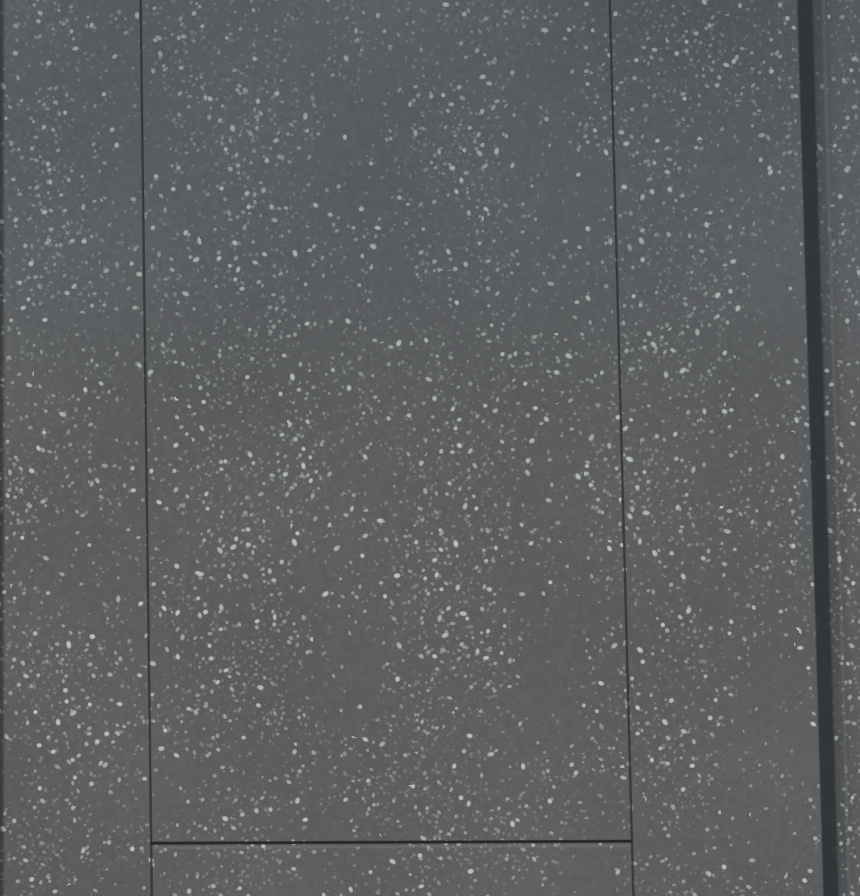
A Shadertoy shader for this texture:

```glsl
// Dark grey speckled board with two leaning seams, a short cross joint
// and a deep gap on the right. Seams are line distances; the flecks are
// jittered ellipses on rotated hash grids, thinned by bands and noise.

const float ASPECT = 0.961;
const vec3 BASE_TOP = vec3(0.355, 0.366, 0.376);
const vec3 BASE_LOW = vec3(0.365, 0.369, 0.371);
const vec3 SEAM_COLOR = vec3(0.17, 0.18, 0.185);
const vec3 GAP_COLOR = vec3(0.185, 0.205, 0.22);
const vec3 FLECK_COLOR = vec3(0.76, 0.78, 0.77);
const vec2 LEFT_SEAM = vec2(0.1765, 0.1635);   // x at bottom, x at top
const vec2 RIGHT_SEAM = vec2(0.7365, 0.7090);
const vec2 GAP_LEFT = vec2(0.9575, 0.9270);
const vec2 GAP_RIGHT = vec2(0.9755, 0.9450);
const float JOINT_Y = 0.0600;
const float BAND_PERIOD = 0.245;
const float TAU = 6.2831853;

// Integer hash giving three values from 0 to 1
vec3 hash3(ivec2 cell, int seed) {
    uvec3 v = uvec3(uint(cell.x + 4096), uint(cell.y + 4096), uint(seed));
    v = v * 1664525u + 1013904223u;
    v.x += v.y * v.z; v.y += v.z * v.x; v.z += v.x * v.y;
    v ^= v >> 16u;
    v.x += v.y * v.z; v.y += v.z * v.x; v.z += v.x * v.y;
    return vec3(v >> 8u) / 16777216.0;
}

float valueNoise(vec2 p, int seed) {
    ivec2 i = ivec2(floor(p));
    vec2 f = fract(p);
    f = f * f * (3.0 - 2.0 * f);
    float low = mix(hash3(i, seed).x, hash3(i + ivec2(1, 0), seed).x, f.x);
    float high = mix(hash3(i + ivec2(0, 1), seed).x, hash3(i + ivec2(1, 1), seed).x, f.x);
    return mix(low, high, f.y);
}

mat2 rotation(float angle) {
    float c = cos(angle), s = sin(angle);
    return mat2(c, s, -s, c);
}

// Share of grid cells that carry a fleck
float fleckDensity(vec2 uv, vec2 p) {
    float bands = 0.5 + 0.5 * cos(TAU * (uv.x - 0.04) / BAND_PERIOD);
    float clumps = valueNoise(p * 15.0, 11) * 0.6 + valueNoise(p * 34.0, 12) * 0.4;
    return clamp(0.08 + 0.24 * bands + 0.75 * (clumps - 0.3), 0.04, 0.8);
}

// One layer of small ellipses, each kept inside its own cell
float fleckLayer(vec2 p, float cells, float radius, float density, int seed) {
    vec2 g = rotation(0.45 + float(seed) * 0.83) * p * cells;
    ivec2 cell = ivec2(floor(g));
    vec3 place = hash3(cell, seed);
    vec3 form = hash3(cell, seed + 40);
    vec2 d = fract(g) - mix(vec2(0.24), vec2(0.76), place.xy);
    d = rotation(form.x * TAU) * d;
    d.x *= mix(0.6, 1.0, form.y);
    float r = radius * mix(0.65, 1.2, form.z);
    float soft = max(0.45 * r, 0.5 * cells / iResolution.y);
    float shape = 1.0 - smoothstep(r - soft, r + soft, length(d));
    float strength = mix(0.25, 1.0, form.z * form.z);
    return shape * strength * step(place.z, density);
}

// Soft line of a given half width
float line(float dist, float halfWidth) {
    float soft = max(0.0009, 0.6 / iResolution.y);
    return 1.0 - smoothstep(halfWidth - soft, halfWidth + soft, abs(dist));
}

float edge(float dist, float soft) {
    return smoothstep(-soft, soft, dist);
}

void mainImage(out vec4 fragColor, in vec2 fragCoord) {
    vec2 uv = fragCoord / iResolution.xy;
    vec2 p = uv * vec2(ASPECT, 1.0);

    // Board tone with faint mottling and grain
    vec3 color = mix(BASE_LOW, BASE_TOP, smoothstep(0.1, 0.9, uv.y));
    color += 0.022 * (valueNoise(p * 7.0, 3) - 0.5);
    color += 0.022 * (valueNoise(p * 190.0, 4) - 0.5);
    color -= 0.02 * smoothstep(0.75, 1.0, uv.y) * smoothstep(0.4, 0.75, uv.x);

    // Flecks: crisp below, dimmer towards the top
    float density = fleckDensity(uv, p);
    float flecks = fleckLayer(p, 62.0, 0.135, density * 0.9, 1);
    flecks = max(flecks, fleckLayer(p, 74.0, 0.140, density * 0.9, 2));
    flecks = max(flecks, 0.65 * fleckLayer(p, 98.0, 0.150, density, 3));
    flecks = max(flecks, 0.30 * fleckLayer(p, 125.0, 0.190, density * 1.2, 4));
    flecks *= mix(0.95, 0.66, smoothstep(0.35, 1.0, uv.y));
    color = mix(color, FLECK_COLOR, flecks);

    // Leaning seams and the joint between them
    float leftX = mix(LEFT_SEAM.x, LEFT_SEAM.y, uv.y);
    float rightX = mix(RIGHT_SEAM.x, RIGHT_SEAM.y, uv.y);
    float seams = max(line(uv.x - leftX, 0.0014), line(uv.x - rightX, 0.0014));
    color = mix(color, SEAM_COLOR, 0.75 * seams);
    float jointY = JOINT_Y + 0.004 * (uv.x - 0.45);
    float span = edge(uv.x - leftX, 0.001) * edge(rightX - uv.x, 0.001);
    color = mix(color, SEAM_COLOR * 0.8, 0.95 * span * line(uv.y - jointY, 0.0016));
    color += 0.04 * span * line(uv.y - jointY + 0.005, 0.0015);

    // Deep gap, its shaded lip and the dark left border
    float gapL = mix(GAP_LEFT.x, GAP_LEFT.y, uv.y);
    float gapR = mix(GAP_RIGHT.x, GAP_RIGHT.y, uv.y);
    float lip = edge(uv.x - gapR, 0.002) * (1.0 - smoothstep(0.0, 0.03, uv.x - gapR));
    color *= 1.0 - 0.16 * lip;
    color += 0.035 * line(uv.x - gapR - 0.012, 0.002);
    float gap = edge(uv.x - gapL, 0.0018) * edge(gapR - uv.x, 0.0025);
    color = mix(color, GAP_COLOR, 0.95 * gap);
    color *= 1.0 - 0.35 * (1.0 - smoothstep(0.001, 0.007, uv.x));

    fragColor = vec4(color, 1.0);
}
```
